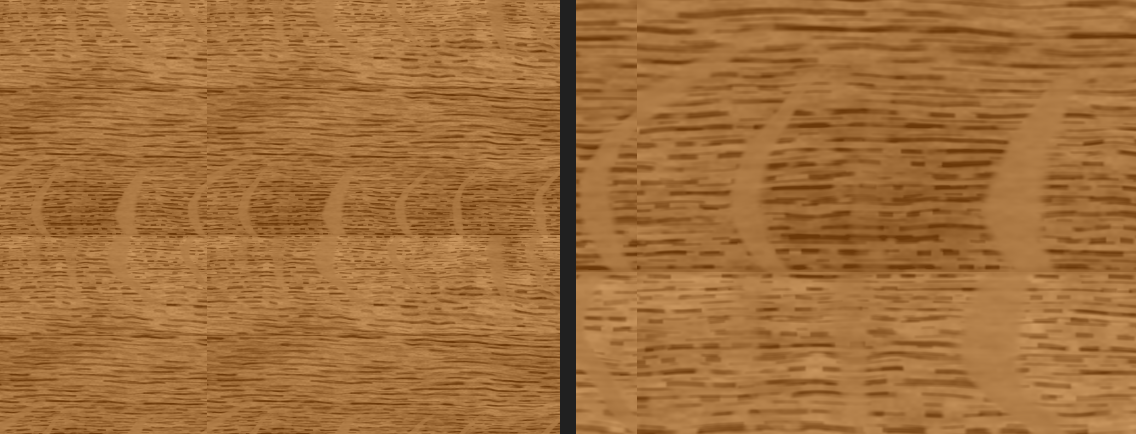
Left, the full canvas; right, a detail of the centre.
Give the GLSL for this texture, as a WebGL 1 fragment shader.

```glsl
precision highp float;
// Quarter-sawn oak boards: a darker board above a lighter one, repeated down
// the canvas and restarted at an upright joint. Rows of broken dark pores are
// crowded towards the board seam; pale curved ray flakes cross the grain.

uniform vec2 u_resolution;

const vec2 CANVAS = vec2(7.68, 5.94);   // canvas size in design units
const float JOINT_X = 2.84;             // upright joint where the tile restarts
const float TILE_H = 3.38;              // height of the two boards
const float TILE_TOP = 1.20;            // first board edge below the canvas top
const float SEAM = 2.02;                // seam between dark and light board
const vec3 DARK_OAK = vec3(0.46, 0.26, 0.07);
const vec3 PALE_OAK = vec3(0.82, 0.62, 0.40);

float hash(vec2 p) {
  p = fract(p * vec2(0.1031, 0.1137));
  p += dot(p, p.yx + 33.33);
  return fract((p.x + p.y) * p.x * 7.31);
}

float noise(vec2 p) {
  vec2 i = floor(p), f = fract(p);
  f = f * f * (3.0 - 2.0 * f);
  return mix(mix(hash(i), hash(i + vec2(1.0, 0.0)), f.x),
             mix(hash(i + vec2(0.0, 1.0)), hash(i + 1.0), f.x), f.y);
}

// Grain height, tilted near the outer board edges and gently wavy
float grainHeight(vec2 p) {
  float fan = 0.07 * max(p.x - 1.5, 0.0) * exp(-1.6 * p.y);
  float dip = 0.05 * p.x * smoothstep(2.5, TILE_H, p.y);
  float wave = 0.06 * (noise(p * vec2(1.1, 1.8) + 20.0) - 0.5)
             + 0.02 * (noise(p * vec2(5.0, 7.0) + 50.0) - 0.5);
  return p.y - fan - dip + wave * smoothstep(0.0, 0.25, abs(p.y - SEAM));
}

// One layer of broken pore rows, closer and shorter near the seam
float pores(float x, float seamDist, float density, float seed) {
  float v = density * (19.0 * seamDist - 2.0 * seamDist * seamDist);
  float row = floor(v);
  float shift = 0.3 * (hash(vec2(row, seed)) - 0.5);
  float line = abs(fract(v) - 0.5 + shift + 0.2 * (noise(vec2(x * 6.0, row + seed)) - 0.5));
  float freq = mix(17.0, 4.5, smoothstep(0.0, 24.0 * density, row));
  float dash = noise(vec2(x * freq + 37.0 * hash(vec2(seed, row)), row * 3.0 + seed));
  float weight = 0.55 + 0.45 * hash(vec2(row + 9.0, seed + 4.0));
  return weight * smoothstep(0.32, 0.62, dash) * (1.0 - smoothstep(0.05, 0.32, line));
}

// Bowed ray flake on each side of the seam; strength = (dark, light board)
float flakePair(vec2 p, float x, float halfWidth, float bend, vec2 strength) {
  float light = step(SEAM, p.y);
  float dy = p.y - mix(1.70, 2.28, light);
  float sway = 0.09 * (noise(vec2(x * 9.0, p.y * 4.0)) - 0.5) + 0.04 * (noise(p * 7.0 + x) - 0.5);
  float centre = x - 0.09 * light + bend * (1.0 + 0.25 * light) * dy * dy + sway;
  float w = halfWidth * (0.3 + 0.75 * exp(-4.5 * dy * dy));
  float ends = smoothstep(0.95, 1.3, p.y) * (1.0 - smoothstep(2.7, 3.12, p.y));
  float body = 1.0 - smoothstep(0.6 * w, w + 0.02, abs(p.x - centre));
  return body * ends * mix(strength.x, strength.y, light);
}

// Slanting flake, tapering from a to b
float slantFlake(vec2 p, vec2 a, vec2 b, float halfWidth) {
  vec2 ab = b - a;
  float t = clamp(dot(p - a, ab) / dot(ab, ab), 0.0, 1.0);
  float d = length(p - a - ab * t);
  float w = halfWidth * (1.0 - 0.6 * t);
  return (1.0 - 0.6 * t) * (1.0 - smoothstep(0.4 * w, w + 0.02, d));
}

float rayFlakes(vec2 p) {
  float m = flakePair(p, 0.53, 0.065, 0.90, vec2(0.9, 0.40));
  m = max(m, flakePair(p, 1.04, 0.07, 0.25, vec2(0.35, 0.55)));
  m = max(m, flakePair(p, 1.70, 0.13, 0.95, vec2(1.0, 0.90)));
  m = max(m, flakePair(p, 2.66, 0.065, 1.20, vec2(0.85, 0.85)));
  m = max(m, flakePair(p, 3.40, 0.05, 1.00, vec2(0.85, 0.10)));
  m = max(m, flakePair(p, 4.04, 0.11, 0.25, vec2(0.2, 0.85)));
  m = max(m, flakePair(p, 4.53, 0.065, 1.00, vec2(0.9, 0.75)));
  m = max(m, slantFlake(p, vec2(0.0, 1.28), vec2(0.60, 0.90), 0.07));
  return max(m, 0.6 * slantFlake(p, vec2(4.10, 1.22), vec2(4.70, 0.98), 0.06));
}

void main() {
  vec2 p = gl_FragCoord.xy / u_resolution * CANVAS;
  p.y = CANVAS.y - p.y;
  vec2 q = vec2(p.x - JOINT_X * step(JOINT_X, p.x), mod(p.y - TILE_TOP, TILE_H));
  float light = step(SEAM, q.y);
  float g = grainHeight(q);
  float seamDist = abs(g - SEAM);

  // Board tone, broad mottling, fibres and fine speckle
  float tone = mix(0.56 - 0.08 * smoothstep(0.8, 2.0, q.y), 0.69, light);
  tone += 0.19 * (noise(q * vec2(0.9, 2.2) + 80.0 * light) - 0.5);
  tone += 0.24 * (noise(vec2(q.x * 1.3, g * 22.0)) - 0.5);
  tone += 0.22 * (noise(vec2(q.x * 11.0, g * 48.0) + 11.0) - 0.5);
  tone += 0.10 * (noise(q * vec2(38.0, 62.0) + 5.0) - 0.5);

  // Upright shimmer beside the seam, brightest on the light board
  float shimmer = exp(-2.5 * seamDist * seamDist) * mix(0.14, 0.34, light);
  tone += shimmer * (noise(vec2(q.x * 5.0, q.y * 1.5) + 31.0) - 0.45);

  // Dark pores, with the flakes laid flat across them
  float flake = rayFlakes(q);
  float grain = 0.0;
  for (int i = 0; i < 2; i++) {
    float k = float(i);
    grain += (0.50 - 0.22 * k) * pores(q.x, seamDist, 1.0 + 0.6 * k, 5.0 + 40.0 * light + 17.0 * k);
  }
  tone -= grain * (1.0 - 0.8 * flake);
  float flakeTone = mix(0.64, 0.61, light) + 0.10 * (noise(q * vec2(20.0, 40.0)) - 0.5);
  tone = mix(tone, flakeTone, 0.75 * flake);

  // Dark joint between boards and a faint line at the seam
  float edge = min(q.y, TILE_H - q.y);
  tone -= 0.32 * (1.0 - smoothstep(0.006, 0.028, edge)) * (0.5 + 0.5 * noise(vec2(q.x * 2.0, 3.0)));
  tone -= 0.10 * (1.0 - smoothstep(0.005, 0.03, abs(q.y - SEAM)));

  gl_FragColor = vec4(mix(DARK_OAK, PALE_OAK, clamp(tone, -0.1, 1.1)), 1.0);
}
```
